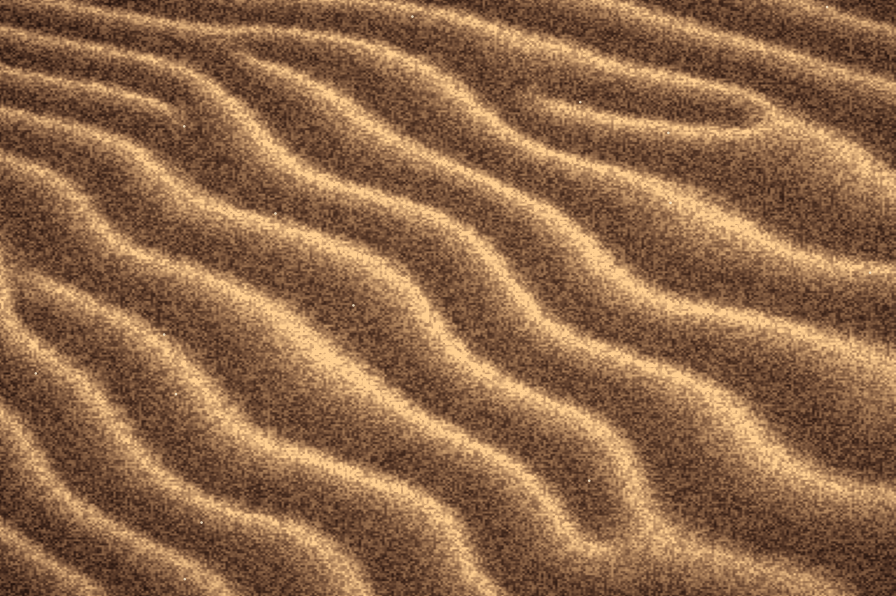
Write a Shadertoy shader that draws this texture.

```glsl
#define RIDGE_DENSITY 7.7
#define FAN_ORIGIN vec2(-1.57, -0.8)
#define MEANDER_LENGTH 0.392
#define MEANDER_SIZE 0.027
#define TROUGH_TONE 0.43
#define CREST_TONE 0.95
#define GRAIN_SCALE 300.0
#define GRAIN_CONTRAST 0.40
#define VIGNETTE 0.32

const float TAU = 6.2831853;

float hash(vec2 p) {
    vec3 q = fract(p.xyx * 0.1031);
    q += dot(q, q.yzx + 33.33);
    return fract((q.x + q.y) * q.z);
}

float noise(vec2 p) {
    vec2 cell = floor(p), f = fract(p);
    f = f * f * (3.0 - 2.0 * f);
    float low = mix(hash(cell), hash(cell + vec2(1, 0)), f.x);
    float high = mix(hash(cell + vec2(0, 1)), hash(cell + vec2(1, 1)), f.x);
    return mix(low, high, f.y);
}

// Forks where a ridge begins (+1) or ends (-1): x, depth, sign
const vec3 FORKS[6] = vec3[6](
    vec3(0.89, 0.14, 1), vec3(1.27, 0.215, -1), vec3(1.03, 0.87, -1),
    vec3(0.05, 0.46, 1), vec3(0.30, 0.215, -1), vec3(0.40, 0.09, 1));

// x: ridge phase, with crests at whole numbers; y: relief, fading at forks
vec2 ridgeField(vec2 p) {
    float size = min(MEANDER_SIZE, 0.010 + 0.06 * p.y);
    float along = p.y + 0.35 * p.x + 0.07 * (noise(p * 2.5 + 7.0) - 0.5);
    p.y -= size * sin(TAU * (along / MEANDER_LENGTH - 1.0));

    vec2 ray = p - FAN_ORIGIN;
    float phase = RIDGE_DENSITY * log(ray.y / ray.x / 0.366);
    phase -= 1.3 * exp(-9.0 * max(p.y, 0.0) - 1.5 * p.x);
    phase += 0.45 * (noise(p * 3.0 + 3.0) - 0.5);
    phase += 0.08 * (noise(p * 8.0 + 19.0) - 0.5);

    float relief = 1.0;
    for (int i = 0; i < 6; i++) {
        vec2 d = p - FORKS[i].xy;
        phase += FORKS[i].z * atan(d.y, d.x) / TAU;
        relief *= smoothstep(0.0, 0.035, length(d));
    }
    return vec2(phase, relief);
}

// Narrow bright crest, broad fade below it, quicker fall-off above it
float ridgeLight(float phase) {
    float t = fract(phase);
    float below = 1.0 - smoothstep(-0.05, 0.55, t);
    float above = smoothstep(0.74, 1.0, t) * 0.97;
    float crest = exp(-90.0 * pow(min(t, 1.0 - t), 2.0));
    return 0.68 * max(below, above) + 0.32 * crest;
}

// Rare pale grains
float sparkle(vec2 p) {
    vec2 q = p * 60.0, cell = floor(q);
    vec2 center = 0.25 + 0.5 * vec2(hash(cell + 11.0), hash(cell + 47.0));
    float disc = 1.0 - smoothstep(0.06, 0.19, length(q - cell - center));
    return disc * step(0.9965, hash(cell + 83.0));
}

// Warm sand ramp from near black to pale gold
vec3 sandColor(float tone) {
    float warm = pow(tone, 1.2);
    return vec3(tone, 0.81 * warm, 0.565 * warm);
}

void mainImage(out vec4 fragColor, in vec2 fragCoord) {
    vec2 uv = fragCoord / iResolution.xy;
    vec2 p = vec2(fragCoord.x, iResolution.y - fragCoord.y) / iResolution.y;

    // Grains, a little longer sideways than they are high
    float fine = noise(p * GRAIN_SCALE * vec2(0.85, 1.0)) - 0.5;
    float coarse = noise(p * GRAIN_SCALE * vec2(0.3, 0.5) + 51.0) - 0.5;
    float grain = GRAIN_CONTRAST * (fine + 0.3 * coarse);

    // Ridges, each varying a little in brightness
    vec2 field = ridgeField(p);
    float light = ridgeLight(field.x + 0.025 * coarse);
    light = mix(0.38, light, field.y);
    light *= 0.9 + 0.2 * noise(p * 4.0 + 31.0);
    float tone = mix(TROUGH_TONE, CREST_TONE, light);

    // Darkened corners
    vec2 fromCenter = (uv - vec2(0.53, 0.5)) * 2.0;
    tone *= 1.05 - VIGNETTE * 0.5 * dot(fromCenter, fromCenter);

    tone += grain * (0.75 + 0.35 * tone);
    vec3 color = sandColor(clamp(tone, 0.06, 1.0));
    color = mix(color, vec3(0.98, 0.92, 0.80), 0.85 * sparkle(p));
    fragColor = vec4(color, 1.0);
}
```
